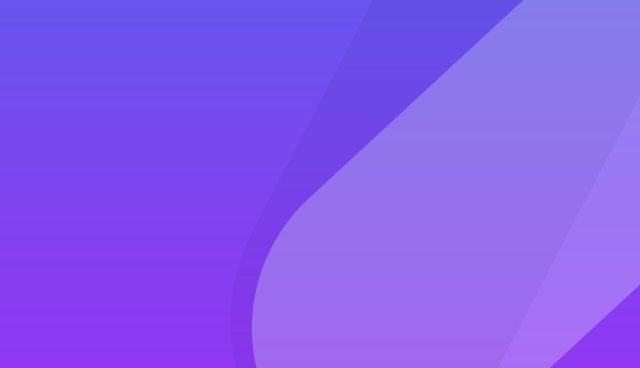
This background is drawn by a Shadertoy shader. Its source:

```glsl
// Violet vertical gradient crossed by two broad, round-ended translucent bands.

const vec3 SKY_BLUE_VIOLET = vec3(0.410, 0.330, 0.930);
const vec3 DEEP_PURPLE     = vec3(0.565, 0.215, 0.950);
const vec3 PALE_GLAZE      = vec3(0.920, 0.990, 1.000);
const vec3 SHADE_TINT      = vec3(0.950, 0.945, 0.970);
const float GLAZE_OPACITY  = 0.28;

// Signed distance to an endless band running along dir from a round end.
// The round end meets the left side smoothly; the right side is a straight cut.
float bandDistance(vec2 p, vec2 center, vec2 dir, float radius, float rightReach) {
    vec2 q = p - center;
    float along = dot(q, dir);
    float across = dot(q, vec2(dir.y, -dir.x));
    float leftSide = (along > 0.0 ? -across : length(q)) - radius;
    return max(leftSide, across - rightReach);
}

// Coverage of a shape with an edge about one pixel wide.
float coverage(float dist, float pixel) {
    return 1.0 - smoothstep(-0.7 * pixel, 0.7 * pixel, dist);
}

void mainImage(out vec4 fragColor, in vec2 fragCoord) {
    // Canvas units: height is 1
    vec2 p = fragCoord / iResolution.y;
    float pixel = 1.0 / iResolution.y;

    // Background gradient
    vec3 color = mix(DEEP_PURPLE, SKY_BLUE_VIOLET, p.y);

    // Pale diagonal band
    float pale = bandDistance(p, vec2(1.1655, 0.1075), vec2(0.7341, 0.6790), 0.481, 0.302);
    color = mix(color, PALE_GLAZE, GLAZE_OPACITY * coverage(pale, pixel));

    // Steeper shading band, tinting everything beneath it
    float shade = bandDistance(p, vec2(1.152, 0.127), vec2(0.4623, 0.8867), 0.526, 0.237);
    color *= mix(vec3(1.0), SHADE_TINT, coverage(shade, pixel));

    fragColor = vec4(color, 1.0);
}
```
